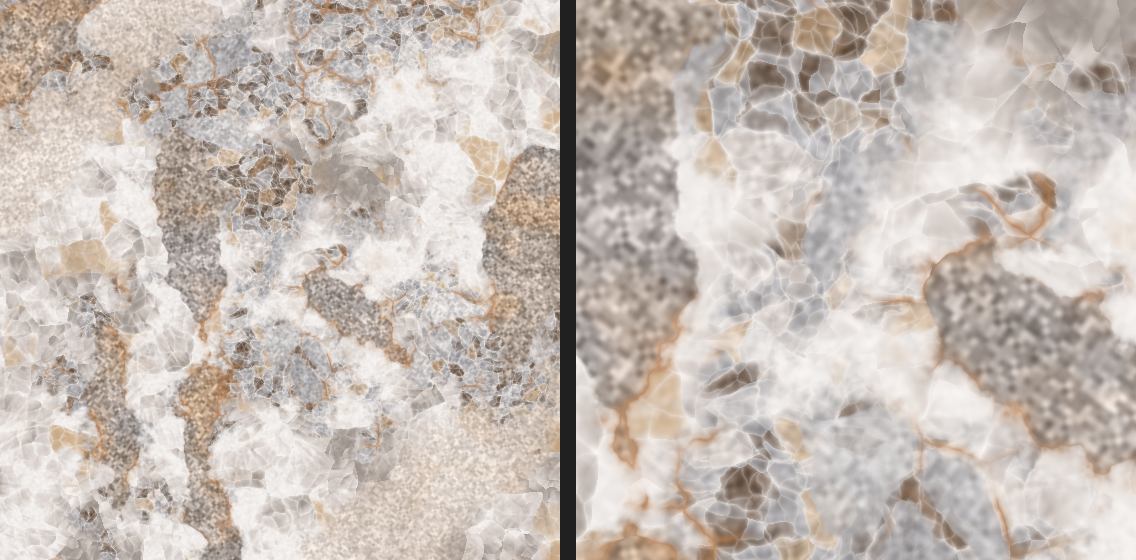
Left: the whole. Right: its middle third, enlarged.
Write a WebGL 2 fragment shader that draws this texture.

```glsl
#version 300 es
precision highp float;
#define CRYSTAL_SCALE 17.0
#define RUBBLE_SCALE 46.0
#define PEBBLE_SCALE 15.0
#define GRAIN_SCALE 230.0
#define WARP 0.05
#define RUBBLE_REACH 0.12
#define RUST_AMOUNT 0.8
#define OCHRE_AMOUNT 0.75
uniform vec2 u_resolution;
out vec4 outColor;

const vec3 WHITE = vec3(0.945, 0.93, 0.92), PALE = vec3(0.84, 0.805, 0.785);
const vec3 SMOKE = vec3(0.63, 0.59, 0.565), SLATE = vec3(0.65, 0.645, 0.66);
const vec3 BROWN = vec3(0.42, 0.34, 0.28), RUST = vec3(0.68, 0.45, 0.27);
const vec3 OCHRE = vec3(0.78, 0.63, 0.46), SAND = vec3(0.85, 0.795, 0.75);
const vec3 STONE = vec3(0.68, 0.625, 0.58), TAN = vec3(0.76, 0.65, 0.55);
// Axes: start and end points in canvas units
const vec4 SHARDS[7] = vec4[7](
  vec4(0.31, 0.77, 0.375, 0.38), vec4(0.36, 0.36, 0.34, 0.14), vec4(0.335, 0.2, 0.43, -0.05),
  vec4(0.175, 0.42, 0.22, 0.07), vec4(1.02, 0.73, 0.9, 0.34), vec4(0.55, 0.5, 0.72, 0.37),
  vec4(-0.05, 0.8, 0.2, 1.1));
const float SHARD_RADII[7] = float[7](0.06, 0.028, 0.033, 0.034, 0.11, 0.047, 0.055);
const vec4 FRACTURES[7] = vec4[7](
  vec4(0.36, 0.83, 0.44, 0.6), vec4(0.44, 0.84, 0.6, 0.87), vec4(0.6, 0.94, 0.78, 0.94),
  vec4(0.44, 0.6, 0.52, 0.47), vec4(0.52, 0.47, 0.74, 0.44), vec4(0.74, 0.45, 0.88, 0.37),
  vec4(0.46, 0.4, 0.6, 0.33));
struct Cell { float edge; vec2 offset; vec3 id; };

vec3 hash(vec2 p) {
  uvec3 v = uvec3(ivec3(ivec2(floor(p)), 11)) * 1664525u + 1013904223u;
  v.x += v.y * v.z; v.y += v.z * v.x; v.z += v.x * v.y;
  v ^= v >> 16u;
  v.x += v.y * v.z; v.y += v.z * v.x; v.z += v.x * v.y;
  return vec3(v >> 16u) / 65535.0;
}
float noise(vec2 p) {
  vec2 i = floor(p), f = p - i;
  f = f * f * (3.0 - 2.0 * f);
  return mix(mix(hash(i).x, hash(i + vec2(1, 0)).x, f.x),
             mix(hash(i + vec2(0, 1)).x, hash(i + vec2(1, 1)).x, f.x), f.y);
}
float fbm(vec2 p) {
  float sum = 0.0, amp = 0.52;
  for (int i = 0; i < 5; i++, amp *= 0.5) {
    sum += amp * noise(p);
    p = mat2(1.6, 1.2, -1.2, 1.6) * p + 5.3;
  }
  return sum;
}
Cell voronoi(vec2 p) {
  vec2 a = vec2(8.0), b = vec2(9.0);
  vec3 id = vec3(0.0);
  for (int k = 0; k < 9; k++) {
    vec2 site = floor(p) + vec2(k % 3 - 1, k / 3 - 1);
    vec2 d = site + 0.05 + 0.9 * hash(site).xy - p;
    if (dot(d, d) < dot(a, a)) { b = a; a = d; id = hash(site + 91.0); }
    else if (dot(d, d) < dot(b, b)) b = d;
  }
  return Cell(dot(0.5 * (a + b), normalize(b - a)), a, id);
}
// Distance to an axis in x, position along it in y
vec2 axisDistance(vec2 p, vec4 axis) {
  vec2 q = p - axis.xy, dir = axis.zw - axis.xy;
  float t = clamp(dot(q, dir) / dot(dir, dir), 0.0, 1.0);
  return vec2(length(q - dir * t), t);
}

// Cloudy quartz with tilted facets, pale seams and ochre stains
vec3 crystals(vec2 p, float cloud, float rustField) {
  Cell big = voronoi(p * CRYSTAL_SCALE), fine = voronoi(p * CRYSTAL_SCALE * 2.6 + 7.0);
  float angle = big.id.x * 6.283;
  vec2 along = vec2(cos(angle), sin(angle));
  float streak = noise(vec2(dot(p, along) * 30.0, dot(p, vec2(-along.y, along.x)) * 210.0));
  float light = 0.65 + dot(big.offset, along) * 0.42 + dot(fine.offset, fine.id.xy - 0.5) * 0.9
    + (cloud - 0.5) * 1.5 + (streak - 0.5) * 0.3 - 0.55 * pow(big.id.z, 5.0);
  vec3 color = mix(SMOKE, PALE, smoothstep(-0.1, 0.5, light));
  color = mix(color, WHITE, smoothstep(0.45, 0.9, light));
  float stain = smoothstep(0.52, 0.68, rustField) * smoothstep(0.55, 0.9, big.id.y);
  color = mix(color, OCHRE, OCHRE_AMOUNT * stain);
  float seam = 0.7 * exp(-big.edge * 20.0) + 0.5 * exp(-fine.edge * 13.0);
  return mix(color, WHITE, seam * smoothstep(0.25, 0.6, cloud));
}

// Crushed fragments with pebbles, pale mortar and rusty veins
vec3 rubble(vec2 p, float grain, float cloud, float rustField) {
  Cell chip = voronoi(p * RUBBLE_SCALE), pebble = voronoi(p * PEBBLE_SCALE + 3.0);
  Cell crumb = voronoi(p * RUBBLE_SCALE * 2.0);
  float tone = mix(chip.id.x, crumb.id.x, 0.35) + (cloud - 0.5) * 0.8;
  vec3 color = mix(BROWN, SLATE, smoothstep(0.12, 0.45, tone));
  color = mix(color, PALE, smoothstep(0.5, 0.85, tone));
  color = mix(color, OCHRE, 0.6 * smoothstep(0.8, 0.95, chip.id.y)) + (grain - 0.5) * 0.22;
  color = mix(color, WHITE, 0.6 * exp(-chip.edge * 12.0) + 0.35 * exp(-crumb.edge * 10.0));
  float inside = step(0.8, pebble.id.x) * smoothstep(0.06, 0.1, pebble.edge);
  color = mix(color, mix(SLATE, WHITE, pebble.id.y * 0.8) + (grain - 0.5) * 0.25, inside * 0.8);
  float vein = exp(-pebble.edge * 24.0) * smoothstep(0.4, 0.6, rustField);
  return mix(color, mix(BROWN, RUST, smoothstep(0.4, 0.58, rustField)), RUST_AMOUNT * vein);
}

void main() {
  vec2 uv = gl_FragCoord.xy / u_resolution.y;
  vec2 p = uv + (vec2(fbm(uv * 9.0), fbm(uv * 9.0 + 31.0)) - 0.5) * WARP;
  float cloud = fbm(uv * 6.0 + 17.0), rough = fbm(uv * 26.0 + 50.0), rustField = fbm(uv * 13.0 + 70.0);
  vec2 g = mat2(0.8, 0.6, -0.6, 0.8) * uv * GRAIN_SCALE;
  float grain = 0.65 * noise(g) + 0.35 * noise(g.yx * 0.57 + 9.0);
  vec3 color = crystals(p, cloud, rustField);

  // Sandy diagonal bands
  float band = min(axisDistance(p, vec4(-0.02, 0.64, 0.31, 1.02)).x,
                   axisDistance(p, vec4(0.62, -0.03, 0.98, 0.3)).x) - 0.095 + (rough - 0.5) * 0.12;
  vec3 sand = SAND + (grain - 0.5) * 0.26 + (cloud - 0.5) * vec3(0.12, 0.17, 0.21);
  color = mix(color, sand, 0.8 * smoothstep(0.025, -0.035, band));

  // Distances to pointed shards and to the fracture zone
  float shard = 1.0, fracture = 1.0;
  for (int i = 0; i < 7; i++) {
    vec2 s = axisDistance(p, SHARDS[i]);
    shard = min(shard, s.x - SHARD_RADII[i] * 2.6 * sqrt(s.y) * (1.0 - s.y));
    fracture = min(fracture, axisDistance(p, FRACTURES[i]).x);
  }
  shard += (rough - 0.5) * 0.06;
  fracture = min(fracture, max(shard, 0.0) + 0.085) + (cloud - 0.5) * 0.22 + (rough - 0.5) * 0.24;
  vec2 bent = p + (vec2(rough, rustField) - 0.5) * 0.03;
  float crushed = smoothstep(RUBBLE_REACH, RUBBLE_REACH * 0.45, fracture);
  color = mix(color, rubble(bent, grain, cloud, rustField), crushed * 0.92);

  // Sandstone with crumbling rims
  vec3 stone = mix(STONE, TAN, smoothstep(0.42, 0.64, rustField));
  stone = mix(stone, SLATE, 0.5 * smoothstep(0.5, 0.66, cloud)) + (grain - 0.5) * 0.42 + (rough - 0.5) * 0.25;
  color = mix(color, stone, smoothstep(0.003, -0.003, shard));
  float rim = exp(-abs(shard) * 260.0) * smoothstep(0.4, 0.6, rustField);
  color = mix(color, mix(BROWN, RUST, smoothstep(0.45, 0.6, rustField)), 0.65 * rim);
  outColor = vec4(clamp(color + (grain - 0.5) * 0.07, 0.0, 1.0), 1.0);
}
```
